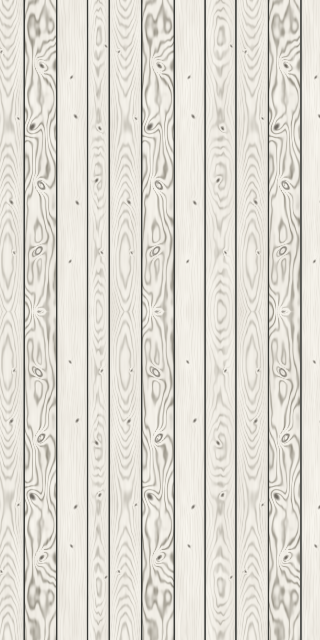
Reproduce this texture procedurally as a WebGL 2 fragment shader.

```glsl
#version 300 es
precision highp float;

uniform vec2 u_resolution;
out vec4 fragColor;

const vec3 WHITEWASH = vec3(0.975, 0.965, 0.937);
const vec3 CREAM = vec3(0.90, 0.88, 0.845);
const vec3 GRAIN = vec3(0.56, 0.54, 0.49);
const vec3 KNOT = vec3(0.33, 0.31, 0.28);
const vec3 SEAM = vec3(0.15, 0.16, 0.15);
const float TAU = 6.2831853;
const float MIRROR_Y = 1.026;
const float KNOT_SPACING = 0.195;

float hash(vec2 p) {
    return fract(sin(dot(p, vec2(127.1, 311.7))) * 43758.5453);
}

float noise(vec2 p) {
    vec2 i = floor(p);
    vec2 f = fract(p);
    f = f * f * (3.0 - 2.0 * f);
    float low = mix(hash(i), hash(i + vec2(1, 0)), f.x);
    float high = mix(hash(i + vec2(0, 1)), hash(i + vec2(1, 1)), f.x);
    return mix(low, high, f.y);
}

// Board kinds: 0 arched, 1 knotty, 2 pale, 3 narrow
float boardWidth(int index) {
    int kind = index % 4;
    return kind < 2 ? 0.1016 : (index == 3 ? 0.0677 : 0.0964);
}

// Growth ring field; u runs -1 to 1 across the board, d along it
float ringField(int kind, float u, float d) {
    float warp = noise(vec2(u * 1.4 + float(kind) * 7.0, d * 9.0));
    float wobble = noise(vec2(u * 5.0, d * 38.0 + float(kind) * 9.0));
    if (kind == 0) return 5.0 * u * u - 5.0 * cos(TAU * (d - 0.16) / 0.9) + warp + 0.35 * wobble;
    if (kind == 1) return 2.3 * u + 4.0 * warp + 0.35 * wobble;
    if (kind == 2) return 6.0 * u + 2.5 * warp + 0.3 * wobble;
    return 3.5 * u * u - 2.0 * cos(TAU * d / 0.42) + 1.5 * warp + 0.5 * wobble;
}

float grainStrength(int kind, float u, float d) {
    if (kind == 0) return mix(0.38, 0.22, smoothstep(0.3, 0.7, abs(u)));
    if (kind == 1) return 0.45 + 0.5 * noise(vec2(u * 2.0, d * 14.0));
    if (kind == 2) return 0.10;
    return 0.12 + 0.35 * exp(-7.0 * u * u);
}

// x: bend added to the ring field, y: dark core coverage
vec2 knots(int kind, float x, float d, float halfWidth, float pixel) {
    vec2 total = vec2(0.0);
    bool knotty = kind == 1;
    for (int j = 0; j < 5; j++) {
        vec2 seed = vec2(float(j) + 3.0, float(kind) * 5.0 + 1.0);
        float side = hash(seed) * 1.5 - 0.75;
        float along = float(j) + 0.7 * (hash(seed + 17.0) - 0.5) * (knotty ? 0.2 : 1.0);
        float radius = 0.003 + 0.003 * hash(seed + 31.0);
        if (knotty) {
            side = j == 3 ? -0.5 : 0.2 * side;
            radius = j == 3 ? 0.011 : 0.007;
        }
        vec2 offset = vec2(x - side * halfWidth, d - along * KNOT_SPACING);
        offset.x += 0.4 * offset.y * sign(side);
        float dist = length(offset * vec2(1.0, 0.75));
        float reach = radius * (knotty ? 2.4 : 2.0);
        total.x += (knotty ? 3.2 : 1.2) * exp(-dist * dist / (reach * reach));
        float core = 1.0 - smoothstep(radius * 0.45 - pixel, radius * 0.85 + pixel, dist);
        float ring = 1.0 - smoothstep(0.0, 0.0015 + pixel, abs(dist - radius * 1.2));
        bool hollow = knotty && j < 3;
        total.y = max(total.y, hollow ? 0.55 * ring : 0.85 * core);
    }
    return total;
}

void main() {
    vec2 p = gl_FragCoord.xy / u_resolution.x;
    float pixel = 1.0 / u_resolution.x;

    // Find the board under this point
    int index = 0;
    float left = -0.026;
    while (index < 11 && p.x > left + boardWidth(index)) {
        left += boardWidth(index);
        index++;
    }
    int kind = index % 4;
    float halfWidth = 0.5 * boardWidth(index);
    float x = p.x - left - halfWidth;
    float u = x / halfWidth;
    float d = abs(p.y - MIRROR_Y);

    // Whitewash, worn toward cream in soft patches and fibres
    float patches = noise(vec2(u * 1.2 + float(kind) * 11.0, d * 6.0));
    float fibre = noise(vec2(u * 9.0 + float(kind) * 23.0, d * 9.0));
    float fine = noise(vec2(p.x * 170.0, d * 24.0));
    float wear = 0.42 * patches + 0.28 * fibre + 0.3 * fine - 0.12;
    wear += kind == 0 ? 0.22 * (1.0 - smoothstep(0.45, 0.68, d)) : 0.0;
    wear += 0.1 * (hash(vec2(float(index), 4.0)) - 0.5);
    vec3 color = mix(WHITEWASH, CREAM, clamp(wear, 0.0, 1.0));

    // Growth rings bending around the knots
    vec2 knot = knots(kind, x, d, halfWidth, pixel);
    float field = ringField(kind, u, d) + knot.x;
    float ring = pow(0.5 + 0.5 * cos(TAU * field), 2.5);
    ring *= 1.0 - smoothstep(0.3, 0.8, fwidth(field));
    color = mix(color, GRAIN, ring * grainStrength(kind, u, d) * (0.65 + 0.5 * fine));
    color = mix(color, KNOT, knot.y);

    // Dark seams with a soft shaded edge
    float edge = halfWidth - abs(x);
    color *= 1.0 - 0.1 * exp(-edge / 0.004);
    float seam = 1.0 - smoothstep(0.0022 - 0.5 * pixel, 0.0022 + 0.5 * pixel, edge);
    color = mix(color, SEAM, 0.9 * seam);

    fragColor = vec4(color, 1.0);
}
```
